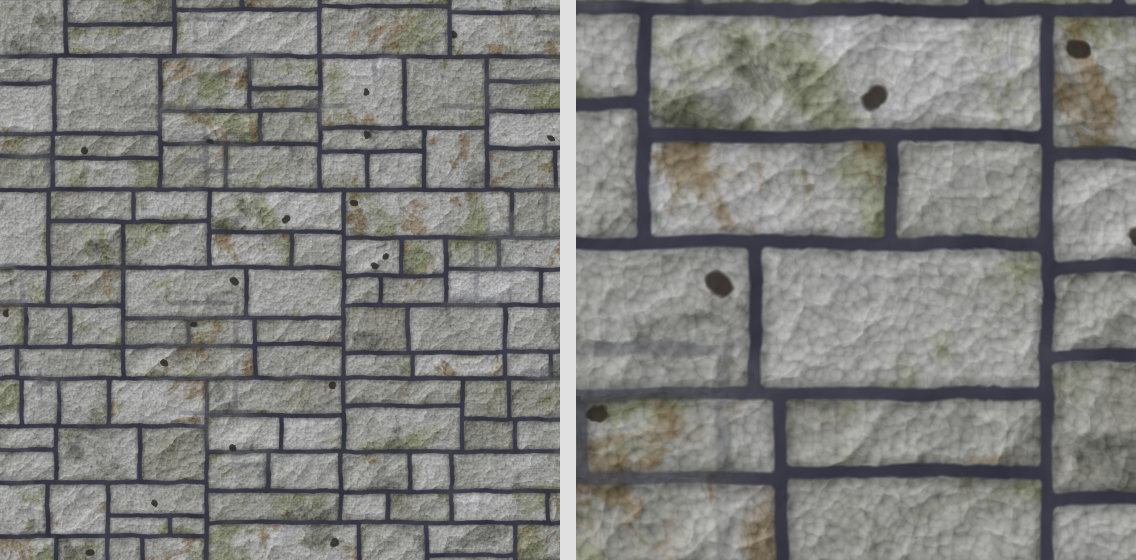
Left: the whole. Right: its middle third, enlarged.
This texture is drawn by a WebGL 1 fragment shader. Its source:

```glsl
precision highp float;
uniform vec2 u_resolution;

const vec3 PALE = vec3(0.665, 0.665, 0.672);
const vec3 OLIVE = vec3(0.47, 0.47, 0.43);
const vec3 MOSS = vec3(0.41, 0.43, 0.29);
const vec3 SOOT = vec3(0.32, 0.32, 0.30);
const vec3 RUST = vec3(0.47, 0.40, 0.30);
const vec3 MORTAR = vec3(0.21, 0.215, 0.26);
const vec3 PIT = vec3(0.17, 0.15, 0.13);
const float JOINT_HALF = 0.0039;
const float CORNER = 0.007;
const float EDGE_WOBBLE = 0.0024;
const float SMALL_STONE = 0.007;
const float LARGE_STONE = 0.045;
const float MIN_SPLIT = 0.092;
const float RELIEF = 0.75;
const float GRAIN = 0.13;
const vec2 LIGHT_STEP = vec2(-0.0013, 0.0017);
const vec2 CHISEL_DIR = vec2(0.82, 0.57);
const mat2 TURN = mat2(0.8, 0.6, -0.6, 0.8);

float hash(vec2 p) {
  return fract(sin(dot(p, vec2(127.1, 311.7))) * 43758.55);
}

// Squared distance to the nearest cell point, and that cell's random value
vec2 cellular(vec2 p) {
  vec2 base = floor(p);
  vec2 best = vec2(4.0, 0.0);
  for (int y = -1; y <= 1; y++) {
    for (int x = -1; x <= 1; x++) {
      vec2 cell = base + vec2(float(x), float(y));
      vec2 away = cell + vec2(hash(cell), hash(cell + 37.3)) - p;
      float d = dot(away, away);
      if (d < best.x) best = vec2(d, hash(cell + 71.9));
    }
  }
  return best;
}

// Layered, turned and warped sines, about -1 to 1
float sineField(vec2 p) {
  float sum = 0.0;
  float amp = 0.5;
  for (int i = 0; i < 5; i++) {
    p = TURN * p * 1.8 + sin(p.yx) + 2.1;
    sum += amp * sin(p.x) * cos(p.y);
    amp *= 0.66;
  }
  return sum;
}

// Splits the wall into stones; returns signed edge distance and stone id
vec2 stoneLayout(vec2 p, float seed) {
  vec2 lo = vec2(-0.07);
  vec2 hi = vec2(1.07);
  for (int i = 0; i < 11; i++) {
    vec2 size = hi - lo;
    float pick = hash(vec2(seed, 3.1));
    float limit = mix(SMALL_STONE, LARGE_STONE, pick * pick);
    bool upright = size.x > size.y * mix(1.7, 3.1, hash(vec2(seed, 5.7)));
    if (size.x * size.y < limit && size.x < size.y * 4.5) break;
    if ((upright ? size.x : size.y) < MIN_SPLIT) break;
    vec2 cut = mix(lo, hi, mix(0.34, 0.66, hash(vec2(seed, 8.3))));
    bool after = upright ? p.x > cut.x : p.y > cut.y;
    if (upright) {
      if (after) lo.x = cut.x; else hi.x = cut.x;
    } else {
      if (after) lo.y = cut.y; else hi.y = cut.y;
    }
    seed = hash(vec2(seed, after ? 1.3 : 2.6));
  }
  vec2 q = abs(p - 0.5 * (lo + hi)) - 0.5 * (hi - lo) + CORNER;
  float d = length(max(q, 0.0)) + min(max(q.x, q.y), 0.0) - CORNER;
  return vec2(d, hash(vec2(seed, 9.9)));
}

// Rough broken face, with slanting tool ridges on some stones
float faceHeight(vec2 p, float chisel) {
  vec2 along = vec2(dot(p, CHISEL_DIR), dot(p, vec2(-CHISEL_DIR.y, CHISEL_DIR.x)));
  float h = 1.1 * chisel * cellular(along * vec2(8.0, 34.0)).x;
  h += 0.8 * cellular(p * 25.0).x;
  h += 0.45 * cellular(TURN * p * 57.0).x;
  return h + 0.22 * cellular(p * 128.0).x;
}

void main() {
  vec2 p = gl_FragCoord.xy / u_resolution;
  float soft = max(0.0013, 0.8 / u_resolution.y);
  vec2 wobble = vec2(sineField(p * 20.0), sineField(p * 20.0 + 7.0));
  vec2 wall = p + EDGE_WOBBLE * wobble;
  vec2 stone = stoneLayout(wall, 0.37);
  vec2 ghost = stoneLayout(wall + vec2(0.031, 0.017), 0.81);
  float id = stone.y;
  vec2 local = p + id * 17.0;

  // Stone tone and relief lit from the upper left
  float chisel = smoothstep(0.35, 0.8, hash(vec2(id, 4.4)));
  vec2 face = local + 0.006 * wobble;
  float relief = faceHeight(face, chisel) - faceHeight(face + LIGHT_STEP, chisel);
  float cloud = sineField(local * 9.0);
  float tone = 0.60 + 0.5 * (id - 0.5) + 0.28 * cloud;
  vec3 color = mix(OLIVE, PALE, clamp(tone, 0.0, 1.1));

  // Moss, soot and rust stains
  float speckle = 0.25 * sineField(p * 70.0);
  float moss = smoothstep(0.12, 0.75, sineField(local * 8.0 + 31.0) + speckle);
  float soot = smoothstep(0.28, 0.85, sineField(local * 10.0 + 53.0) + speckle);
  float rust = smoothstep(0.2, 0.7, sineField(local * 19.0 + 77.0) + speckle);
  color = mix(color, MOSS, 0.6 * moss);
  color = mix(color, SOOT, 0.6 * soot);
  color = mix(color, RUST, 0.65 * rust * step(0.72, hash(vec2(id, 6.2))));

  // Grain, rare pits and darkened arrises
  color += RELIEF * clamp(relief, -0.2, 0.16);
  color += GRAIN * (0.2 - cellular(p * 215.0).x);
  vec2 pit = cellular(local * 8.0 + 0.05 * wobble);
  float pitMask = (1.0 - smoothstep(0.0015, 0.004, pit.x)) * step(0.8, pit.y);
  color = mix(color, PIT, 0.85 * pitMask);
  color *= 1.0 - 0.2 * smoothstep(-0.012, -JOINT_HALF, stone.x);

  // Mortar, fading into faint crossing joints in hazy areas
  float haze = smoothstep(0.1, 0.5, sineField(p * 5.0 + 12.0));
  float joint = smoothstep(-JOINT_HALF - soft, -JOINT_HALF + soft, stone.x);
  float faint = smoothstep(-JOINT_HALF - 2.0 * soft, -JOINT_HALF + soft, ghost.x);
  float cover = max(joint * mix(0.97, 0.6, haze), 0.3 * faint * haze);
  color = mix(color, MORTAR + 0.04 * wobble.x, cover);
  gl_FragColor = vec4(clamp(color, 0.0, 1.0), 1.0);
}
```
